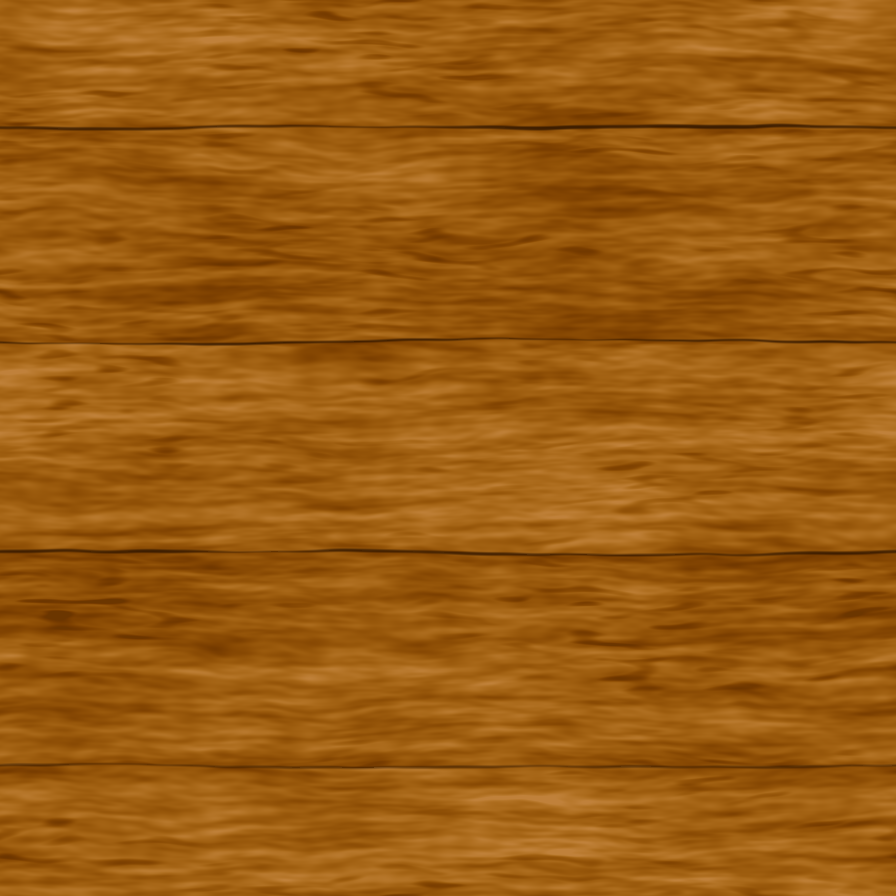
This texture is drawn by a WebGL 1 fragment shader. Its source:

```glsl
precision highp float;

uniform vec2 u_resolution;

vec2 gradientAt(vec2 cell, vec2 period) {
  cell = mod(cell, period);
  float angle = 6.2832 * fract(sin(dot(cell, vec2(12.99, 78.23))) * 4375.85);
  return vec2(cos(angle), sin(angle));
}

// Gradient noise that wraps after a whole number of cells
float noise(vec2 p, vec2 period) {
  vec2 i = floor(p);
  vec2 f = p - i;
  vec2 w = f * f * f * (f * (f * 6.0 - 15.0) + 10.0);
  vec2 e = vec2(1.0, 0.0);
  float a = dot(gradientAt(i, period), f);
  float b = dot(gradientAt(i + e.xy, period), f - e.xy);
  float c = dot(gradientAt(i + e.yx, period), f - e.yx);
  float d = dot(gradientAt(i + e.xx, period), f - e.xx);
  return mix(mix(a, b, w.x), mix(c, d, w.x), w.y);
}

// Noise with freq cells over the canvas, shifted for each plank
float layer(vec2 uv, vec2 freq, float plank) {
  return noise(uv * freq + plank * vec2(7.0, 13.0) + 0.37, freq);
}

float woodTone(vec2 uv, float plank) {
  // Bend the fibres
  vec2 p = uv;
  p.y += 0.016 * layer(uv, vec2(3.0, 7.0), plank);
  p.y += 0.005 * layer(uv, vec2(11.0, 28.0), plank);

  // Broad bands down to fine fibres
  float tone = 0.70 + 0.12 * (mod(plank, 2.0) - 0.5);
  tone += 0.22 * layer(uv, vec2(2.0, 6.0), plank);
  tone += 0.30 * layer(p, vec2(3.0, 24.0), plank);
  tone += 0.36 * layer(p, vec2(5.0, 64.0), plank);
  tone += 0.38 * layer(p, vec2(13.0, 118.0), plank);
  tone += 0.20 * layer(p, vec2(38.0, 190.0), plank);

  // Short dark pores, denser in patches
  float patches = smoothstep(-0.3, 0.4, layer(uv, vec2(3.0, 10.0), plank + 5.0));
  float pores = smoothstep(0.12, 0.5, layer(p, vec2(17.0, 100.0), plank + 9.0));
  float streaks = smoothstep(0.25, 0.55, layer(p, vec2(6.0, 54.0), plank + 3.0));
  return tone - 0.45 * pores * patches - 0.25 * streaks;
}

void main() {
  vec2 uv = gl_FragCoord.xy / u_resolution;

  // Nearest of the four wavering seams
  float seam = clamp(floor((uv.y - 0.146) / 0.237 + 0.5), 0.0, 3.0);
  float wave = 0.007 * noise(vec2(uv.x * 3.0, seam + 0.3), vec2(3.0, 8.0))
             + 0.002 * noise(vec2(uv.x * 17.0, seam + 0.6), vec2(17.0, 8.0));
  float offset = uv.y - 0.146 - 0.237 * seam - wave;
  float plank = mod(seam + step(0.0, offset) - 1.0, 4.0);

  // Tone ramp from brown to golden
  float tone = woodTone(uv, plank) - 0.16 * exp(-abs(offset) / 0.009);
  tone = clamp(tone, 0.0, 1.15);
  vec3 color = mix(vec3(0.42, 0.21, 0.0), vec3(0.71, 0.46, 0.16),
                   pow(vec3(tone), vec3(1.0, 1.25, 2.6)));

  // Dark joint, worn unevenly along its length
  float wear = noise(vec2(uv.x * 7.0, seam + 0.5), vec2(7.0, 8.0));
  float halfWidth = 0.0014 + 0.0013 * wear;
  float soft = 0.0008 + 0.6 / u_resolution.y;
  float joint = 1.0 - smoothstep(halfWidth - soft, halfWidth + soft, abs(offset));
  float depth = (0.9 - 0.17 * abs(seam - 2.0)) * (0.9 + 0.5 * wear);
  color = mix(color, vec3(0.18, 0.08, 0.0), clamp(joint * depth, 0.0, 1.0));

  gl_FragColor = vec4(color, 1.0);
}
```
